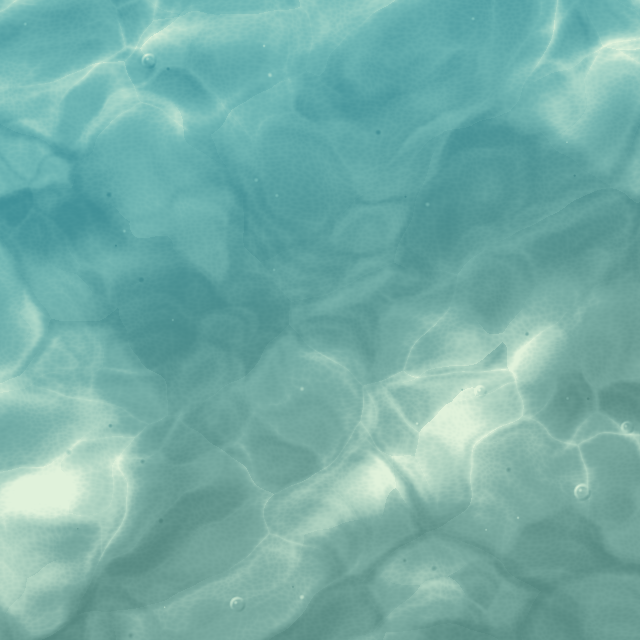
Reproduce this texture procedurally as a three.js fragment shader.

```glsl
varying vec2 vUv;

vec2 hash2(vec2 p) {
  vec3 q = fract(vec3(p.xyx) * vec3(0.1031, 0.1030, 0.0973));
  q += dot(q, q.yzx + 33.33);
  return fract((q.xx + q.yz) * q.zy);
}

// Layered sines, each octave bent by the one before
vec2 swell(vec2 p) {
  vec2 sum = vec2(0.0);
  float amp = 0.5;
  for (int i = 0; i < 4; i++) {
    p = mat2(0.8, 0.6, -0.6, 0.8) * p * 1.7 + 1.3;
    sum += amp * sin(p.yx + 1.4 * sum);
    amp *= 0.55;
  }
  return sum;
}

// Cellular noise: nearest distance, gap to the second nearest, cell tone
vec3 cells(vec2 p) {
  vec2 base = floor(p);
  float nearest = 8.0, second = 8.0, tone = 0.0;
  for (int y = -1; y <= 1; y++) {
    for (int x = -1; x <= 1; x++) {
      vec2 id = base + vec2(float(x), float(y));
      vec2 h = hash2(id + 17.0);
      float d = length(id + 0.1 + 0.8 * h - p);
      if (d < nearest) {
        second = nearest;
        nearest = d;
        tone = hash2(id + 61.0).x;
      } else {
        second = min(second, d);
      }
    }
  }
  return vec3(nearest, second - nearest, tone);
}

// Caustic brightness, softer where the water is deep
float caustics(vec2 uv, float depth) {
  vec2 slant = mat2(0.86, -0.5, 0.5, 0.86) * uv;
  vec2 bend = swell(uv * 4.5);
  vec2 p = slant * vec2(4.4, 5.8) + 0.38 * bend + 0.07 * swell(uv * 16.0);
  vec3 big = cells(p);
  vec3 small = cells(p * 1.8 + 0.45 * swell(uv * 9.0 + 4.0) + 9.0);
  float sheen = smoothstep(-0.3, 0.7, swell(slant * vec2(4.0, 6.0) + 7.0).x);
  float patches = smoothstep(0.1, 0.95, swell(slant * vec2(5.0, 8.5) + 2.4).y);
  float facet = smoothstep(0.0, 0.2, big.y);

  float light = 0.13;
  light += 0.30 * exp(-3.5 * big.y) * (0.3 + 0.7 * sheen);
  light += 0.22 * exp(-mix(13.0, 7.0, depth) * big.y) * sheen;
  light += 0.26 * big.z * facet;
  light += 0.13 * exp(-5.0 * small.y) * sheen;
  light += 0.20 * (small.z - 0.5) * smoothstep(0.0, 0.22, small.y);
  light += 0.50 * patches * mix(0.7, 0.2 + big.z, facet) * (0.5 + 0.5 * small.z);

  // Soft mottling and faint refracted streaks
  light += 0.07 * swell(slant * vec2(9.0, 14.0) + 3.0 * big.z).x;
  light += 0.025 * sin(dot(uv, vec2(44.0, 62.0)) + 9.0 * bend.x + 12.0 * small.x);
  return 0.45 + 1.3 * (light - 0.44);
}

// Small bubbles with a lit rim, and fine floating specks
float bubblesAndSpecks(vec2 uv) {
  float sum = 0.0;
  for (int i = 0; i < 44; i++) {
    vec2 h = hash2(vec2(float(i) * 3.7, 5.0));
    vec2 offset = uv - hash2(vec2(float(i), 91.0));
    float d = length(offset);
    if (i < 5) {
      float r = 0.007 + 0.004 * h.x;
      float rim = 1.0 - smoothstep(0.0, 0.004, abs(d - r));
      sum += rim * (0.08 + 20.0 * (offset.y - offset.x));
      sum += 0.25 * (1.0 - smoothstep(0.0, 0.004, length(offset - vec2(-0.3, 0.3) * r)));
    } else {
      float speck = 1.0 - smoothstep(0.0, 0.002 + 0.004 * h.x, d);
      sum += speck * (h.y > 0.5 ? 0.3 : -0.3);
    }
  }
  return sum;
}

void main() {
  float depth = smoothstep(0.2, 0.95, vUv.y - 0.35 * vUv.x + 0.2);
  float light = caustics(vUv, depth);

  // Sandy grain seen through the water
  float grain = cells(vUv * vec2(110.0, 150.0) + swell(vUv * 20.0)).x - 0.4;
  light += 0.10 * grain + bubblesAndSpecks(vUv);

  vec3 shade = mix(vec3(0.33, 0.53, 0.50), vec3(0.25, 0.57, 0.60), depth);
  vec3 water = mix(vec3(0.49, 0.68, 0.64), vec3(0.45, 0.73, 0.72), depth);
  vec3 pale = mix(vec3(0.69, 0.83, 0.76), vec3(0.65, 0.84, 0.79), depth);
  vec3 cream = vec3(0.88, 0.95, 0.86);
  vec3 color = mix(shade, water, smoothstep(-0.1, 0.55, light));
  color = mix(color, pale, smoothstep(0.42, 0.82, light));
  color = mix(color, cream, smoothstep(0.75, 1.1, light));
  gl_FragColor = vec4(color, 1.0);
}
```
